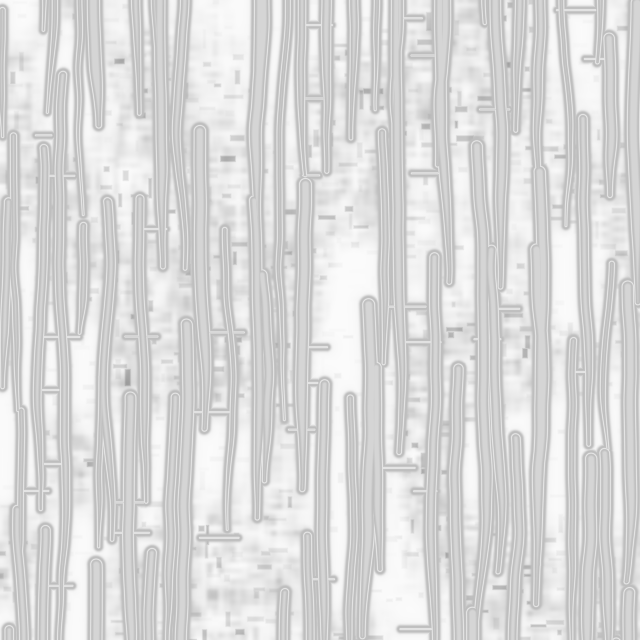
Write a WebGL 1 fragment shader that draws this pattern.

```glsl
precision highp float;
// Pale bark-like weave: long wavy vertical strands over a white, smudged ground.
// Strands are tapered capsules merged into one distance field; a tonal profile of
// that distance gives each a soft rim, a thin light line and a paler core.
uniform vec2 u_resolution;

#define COLUMNS 32.0       // strand columns per unit width
#define STRAND_MIN 0.0045  // strand half widths
#define STRAND_MAX 0.0105
#define WOBBLE 0.011       // sideways bend of the strands
#define RIM_WIDTH 0.0032   // softness of the outer rim
#define LINE_WIDTH 0.0011  // thin light contour
#define RIM_TONE 0.745
#define CORE_TONE 0.835
#define GROUND_TONE 0.985
#define BAR_CHANCE 0.3     // share of cells with a horizontal bar
#define DASH_CHANCE 0.75   // share of cells with a small smudge

float hash(vec2 p) {
  return fract(sin(dot(p, vec2(127.1, 311.7))) * 43758.5453);
}

float noise(vec2 p) {
  vec2 i = floor(p), f = fract(p);
  f = f * f * (3.0 - 2.0 * f);
  return mix(mix(hash(i), hash(i + vec2(1.0, 0.0)), f.x),
             mix(hash(i + vec2(0.0, 1.0)), hash(i + 1.0), f.x), f.y);
}

float bell(float x, float width) {
  x /= width;
  return exp(-x * x);
}

// Distance to one strand: a capsule with a bent axis, narrowing downwards.
float strand(vec2 p, float column, float segment, float period, float shift) {
  vec2 id = vec2(column, segment);
  float halfLength = period * mix(0.26, 0.52, hash(id + 3.3));
  float midY = (segment + 0.5 + 0.3 * (hash(id + 7.1) - 0.5) - shift) * period;
  float x = (column + 0.5 + 1.1 * (hash(id + 11.9) - 0.5)) / COLUMNS;
  float seed = hash(id + 17.3) * 60.0;
  x += WOBBLE * (2.0 * noise(vec2(seed, p.y * 5.0)) - 1.0);
  x += 0.3 * WOBBLE * (noise(vec2(seed + 9.0, p.y * 19.0)) - 0.5);
  float along = p.y - midY;
  float taper = mix(0.5, 1.0, smoothstep(-halfLength, -0.3 * halfLength, along));
  float radius = mix(STRAND_MIN, STRAND_MAX, hash(id + 23.7)) * taper;
  float beyond = max(abs(along) - halfLength, 0.0);
  return length(vec2(p.x - x, beyond)) - radius;
}

float strands(vec2 p) {
  float d = 1.0;
  float home = floor(p.x * COLUMNS);
  for (int i = -2; i <= 2; i++) {
    float column = home + float(i);
    float period = mix(0.3, 0.95, hash(vec2(column, 41.0)));
    float shift = hash(vec2(column, 57.0));
    float segment = floor(p.y / period + shift);
    for (int j = -1; j <= 1; j++)
      d = min(d, strand(p, column, segment + float(j), period, shift));
  }
  return d;
}

// Sparse thin horizontal bars that bridge the strands.
float bars(vec2 p) {
  vec2 grid = vec2(7.0, 16.0);
  vec2 id = floor(p * grid);
  if (hash(id + 71.0) > BAR_CHANCE) return 1.0;
  vec2 jitter = vec2(hash(id + 73.0), hash(id + 79.0)) - 0.5;
  vec2 q = p - (id + 0.5 + jitter * vec2(0.4, 0.5)) / grid;
  float halfLength = mix(0.012, 0.032, hash(id + 83.0));
  return length(vec2(max(abs(q.x) - halfLength, 0.0), q.y)) - 0.0016;
}

// Small soft rectangles, mostly lying flat.
float dashes(vec2 p) {
  vec2 grid = vec2(26.0, 54.0);
  vec2 home = floor(p * grid);
  float ink = 0.0;
  for (int j = -1; j <= 1; j++)
    for (int i = -1; i <= 1; i++) {
      vec2 id = home + vec2(float(i), float(j));
      vec2 jitter = vec2(hash(id + 5.0), hash(id + 13.0)) - 0.5;
      vec2 size = vec2(mix(0.003, 0.015, hash(id + 29.0)), mix(0.0015, 0.004, hash(id + 31.0)));
      if (hash(id + 37.0) < 0.25) size = size.yx;
      vec2 q = abs(p - (id + 0.5 + 0.8 * jitter) / grid) - size;
      float d = length(max(q, 0.0)) + min(max(q.x, q.y), 0.0);
      float strength = step(hash(id + 43.0), DASH_CHANCE) * pow(hash(id + 47.0), 2.0);
      ink = max(ink, strength * smoothstep(0.0025, -0.0015, d));
    }
  return ink;
}

float ground(vec2 p) {
  float patches = smoothstep(0.3, 0.7, noise(p * vec2(9.0, 7.0) + 30.0));
  float weave = noise(p * vec2(30.0, 120.0)) * noise(p * vec2(110.0, 28.0) + 8.0);
  float cloud = noise(p * vec2(48.0, 42.0) + 19.0);
  float ink = patches * (0.16 * weave + 0.1 * cloud * cloud);
  return GROUND_TONE - ink - 0.22 * dashes(p) * mix(0.2, 1.0, patches);
}

void main() {
  vec2 p = gl_FragCoord.xy / u_resolution.y;
  float d = min(strands(p), bars(p));

  // Tone across a strand, from the ground inwards.
  float inside = mix(RIM_TONE, CORE_TONE, smoothstep(0.0025, 0.007, -d));
  float outside = ground(p) - 0.05 * exp(-max(d, 0.0) / 0.008);
  float rim = d < 0.002 ? 1.0 : bell(d - 0.002, RIM_WIDTH);
  float tone = mix(outside, inside, rim);
  float line = bell(d + 0.0008, max(LINE_WIDTH, 0.5 / u_resolution.y));
  tone = mix(tone, 0.93, 0.8 * line);

  gl_FragColor = vec4(vec3(clamp(tone, 0.0, 1.0)), 1.0);
}
```
